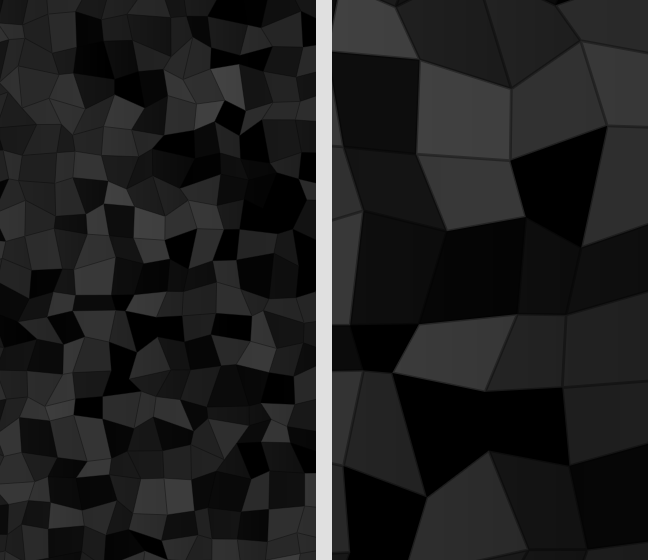
Left, the full canvas; right, a detail of the centre.
Give the GLSL for this background, as a WebGL 2 fragment shader.

```glsl
#version 300 es
precision highp float;
// Draws a dark mosaic of irregular four-sided facets with thin seams.

uniform vec2 u_resolution;
out vec4 fragColor;

const float COLUMNS = 11.7;        // facets across the canvas width
const float JITTER = 0.37;         // corner displacement, in cells
const float TONE_LOW = -0.03;      // tones below zero clip to black
const float TONE_RANGE = 0.28;
const float PATCH_AMOUNT = 0.018;  // slow drift of brightness
const float SHADOW_AMOUNT = 0.06;  // darkening toward the upper right
const float LEFT_SOFTNESS = 0.35;  // contrast lost at the left edge
const float LEFT_TONE = 0.12;
const float FACET_SLOPE = 0.012;   // shading across one facet
const float SEAM_WIDTH = 0.035;    // in cells
const float SEAM_DARKNESS = 0.35;

vec2 hash22(vec2 p) {
  vec3 q = fract(vec3(p.xyx) * vec3(0.1031, 0.1030, 0.0973));
  q += dot(q, q.yzx + 33.33);
  return fract((q.xx + q.yz) * q.zy);
}

// Grid corner shared by the four facets around it.
vec2 corner(vec2 id) {
  return id + JITTER * (2.0 * hash22(id + 17.0) - 1.0);
}

// Signed distance to the facet of a cell, negative inside.
float facetDistance(vec2 p, vec2 id) {
  vec2 v[4] = vec2[4](corner(id), corner(id + vec2(1, 0)),
                      corner(id + vec2(1, 1)), corner(id + vec2(0, 1)));
  float nearest = 1e5;
  float side = 1.0;
  for (int i = 0; i < 4; i++) {
    vec2 a = v[i];
    vec2 b = v[(i + 1) % 4];
    vec2 edge = b - a;
    vec2 w = p - a;
    vec2 off = w - edge * clamp(dot(w, edge) / dot(edge, edge), 0.0, 1.0);
    nearest = min(nearest, dot(off, off));
    // Flip the sign for each edge crossed by a horizontal ray.
    bvec3 crossing = bvec3(p.y >= a.y, p.y < b.y, edge.x * w.y > edge.y * w.x);
    if (all(crossing) || all(not(crossing))) side = -side;
  }
  return side * sqrt(nearest);
}

// Grey level of a facet: random tone, slow drift and broad lighting.
float facetTone(vec2 p, vec2 id, float rows) {
  vec2 place = (id + 0.5) / vec2(COLUMNS, rows);
  vec2 random = hash22(id + 71.0);
  float tone = TONE_LOW + TONE_RANGE * random.x;
  float left = 1.0 - smoothstep(0.0, 0.4, place.x);
  tone = mix(tone, LEFT_TONE, LEFT_SOFTNESS * left);
  tone += PATCH_AMOUNT * (sin(id.x * 0.9 + 1.7 * sin(id.y * 0.4)) + sin(id.y * 0.7 - id.x * 0.3));
  tone -= SHADOW_AMOUNT * smoothstep(0.65, 1.0, place.x) * smoothstep(0.25, 0.55, place.y);
  tone += FACET_SLOPE * (random.y - 0.7) * (p.x - id.x - 0.5) * 2.0;
  return clamp(tone, 0.0, 0.29);
}

void main() {
  float pixel = COLUMNS / u_resolution.x;
  vec2 p = gl_FragCoord.xy * pixel;
  float rows = u_resolution.y * pixel;
  vec2 cell = floor(p);

  // Blend the neighbouring facets by their coverage of the pixel.
  float toneSum = 0.0;
  float coverSum = 0.0;
  float seamDistance = 1e5;
  for (int y = -1; y <= 1; y++) {
    for (int x = -1; x <= 1; x++) {
      vec2 id = cell + vec2(x, y);
      float d = facetDistance(p, id);
      float cover = clamp(0.5 - d / pixel, 0.0, 1.0);
      toneSum += cover * facetTone(p, id, rows);
      coverSum += cover;
      seamDistance = min(seamDistance, abs(d));
    }
  }
  float tone = toneSum / max(coverSum, 0.001);

  // Thin dark seams between facets.
  float halfSeam = 0.5 * SEAM_WIDTH;
  float seam = clamp((halfSeam - seamDistance) / pixel + 0.5, 0.0, 1.0);
  tone *= 1.0 - SEAM_DARKNESS * seam;

  fragColor = vec4(vec3(tone), 1.0);
}
```
